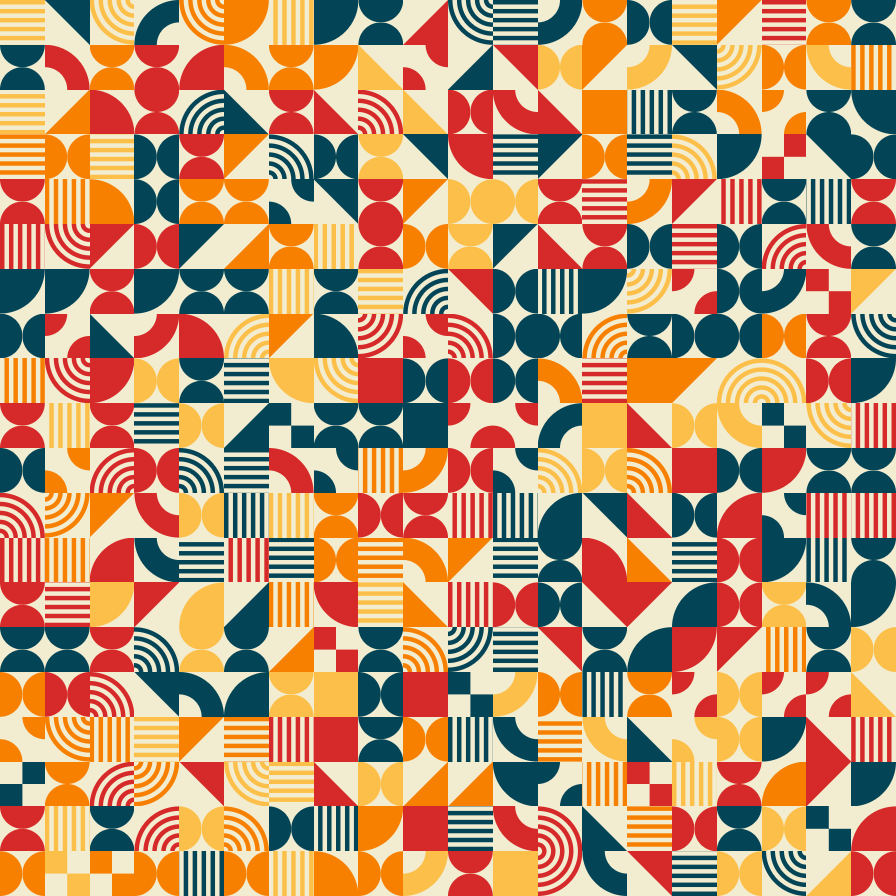
A WebGL 1 fragment shader for this pattern:

```glsl
precision highp float;
// Geometric mosaic: a 20 by 20 grid of randomly chosen, turned and coloured tiles.

uniform vec2 u_resolution;

float hash(vec2 cell, float seed) {
  return fract(sin(dot(cell + seed * 7.3, vec2(127.1, 311.7)) + seed) * 43758.5453);
}

// Five bands per unit, each followed by the next gap; the last band ends at 1.
float bands(float t) {
  return (abs(fract(t * 5.0 - 0.25) - 0.5) - 0.25) / 5.0;
}

// Turn a tile by a whole number of quarter turns about its centre.
vec2 quarterTurns(vec2 p, float turns) {
  p -= 0.5;
  if (mod(turns, 2.0) > 0.5) p = vec2(-p.y, p.x);
  if (turns > 1.5) p = -p;
  return p + 0.5;
}

// Signed distance to the motif picked by a value from 0 to 1.
float motif(vec2 p, float pick) {
  float r = length(p);
  vec2 q = p - 0.5;

  // Two half discs meeting at the centre
  if (pick < 0.30) return length(vec2(q.x, 0.5 - abs(q.y))) - 0.5;
  // Diagonal half
  if (pick < 0.46) return (p.x + p.y - 1.0) * 0.7071;
  // Straight stripes
  if (pick < 0.62) return bands(p.y);
  // Concentric arcs
  if (pick < 0.72) return max(bands(r), r - 1.0);
  // Quarter disc
  if (pick < 0.81) return r - 1.0;
  // Thick quarter ring
  if (pick < 0.88) return abs(r - 0.75) - 0.25;
  // Small quarter discs in opposite corners
  if (pick < 0.94) return min(r, length(p - 1.0)) - 0.5;
  // Two by two checker
  if (pick < 0.97) return sign(q.x * q.y) * min(abs(q.x), abs(q.y));
  // Solid square
  return -1.0;
}

vec3 ink(float pick) {
  if (pick < 0.37) return vec3(0.01, 0.27, 0.34);
  if (pick < 0.64) return vec3(0.84, 0.16, 0.16);
  if (pick < 0.82) return vec3(0.99, 0.75, 0.29);
  return vec3(0.97, 0.50, 0.00);
}

void main() {
  vec2 grid = gl_FragCoord.xy / u_resolution * 20.0;
  vec2 cell = floor(grid);
  float pixel = 20.0 / min(u_resolution.x, u_resolution.y);

  vec2 p = quarterTurns(fract(grid), floor(hash(cell, 1.0) * 4.0));
  float d = motif(p, hash(cell, 2.0));
  float cover = clamp(0.5 - d / pixel, 0.0, 1.0);

  vec3 cream = vec3(0.95, 0.93, 0.82);
  gl_FragColor = vec4(mix(cream, ink(hash(cell, 3.0)), cover), 1.0);
}
```
